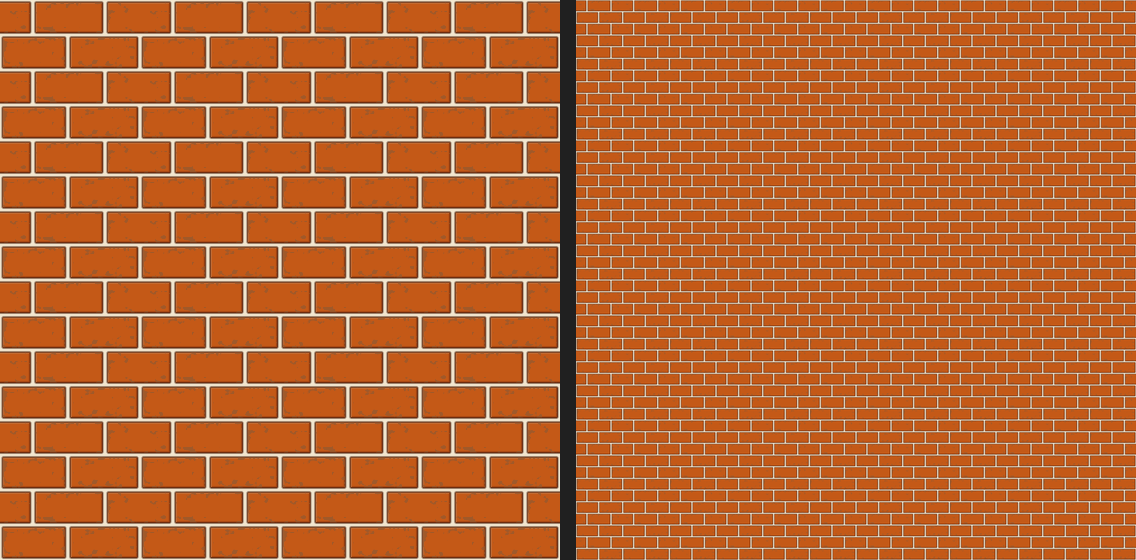
Left, the tile; right, the same tile 3 across and 3 down.
This pattern is drawn by a Shadertoy shader. Its source:

```glsl
// Running-bond brick wall: short and long bricks alternate along each course.
// Each brick is a rounded-box distance layered into mortar, rim, bevel and face,
// with noise-shaped wear near its edges. The 4 x 2 unit cell tiles the canvas.

const float COURSES = 16.0;       // one unit is the height of a course
const float CELL_WIDTH = 4.0;     // one short brick plus one long brick
const float SHORT_WIDTH = 1.9375;
const float ODD_SHIFT = 3.0;      // offset of every second course
const vec2  HALF_GAP = vec2(0.060, 0.052);

const vec3 MORTAR       = vec3(0.95, 0.90, 0.81);
const vec3 MORTAR_SHADE = vec3(0.66, 0.59, 0.51);
const vec3 RIM_LIT      = vec3(0.47, 0.25, 0.13);
const vec3 RIM_DARK     = vec3(0.39, 0.15, 0.05);
const vec3 BEVEL_LIT    = vec3(0.77, 0.43, 0.21);
const vec3 BEVEL_DARK   = vec3(0.66, 0.28, 0.07);
const vec3 FACE         = vec3(0.77, 0.35, 0.09);
const vec3 WEAR         = vec3(0.59, 0.35, 0.18);

float hash(vec2 p) {
    vec3 q = fract(vec3(p.xyx) * 0.1031);
    q += dot(q, q.yzx + 33.33);
    return fract((q.x + q.y) * q.z);
}

float valueNoise(vec2 p) {
    vec2 i = floor(p), f = fract(p);
    f = f * f * (3.0 - 2.0 * f);
    float low = mix(hash(i), hash(i + vec2(1, 0)), f.x);
    float high = mix(hash(i + vec2(0, 1)), hash(i + vec2(1, 1)), f.x);
    return mix(low, high, f.y);
}

float roundedBox(vec2 p, vec2 halfSize, float radius) {
    vec2 q = abs(p) - halfSize + radius;
    return length(max(q, 0.0)) + min(max(q.x, q.y), 0.0) - radius;
}

// Share of a pixel lying inside the shape.
float coverage(float d, float pixel) {
    return clamp(0.5 - d / pixel, 0.0, 1.0);
}

// Ragged stains that fade out with depth from the brick edge.
float wearMask(vec2 p, float depth, float seed, float pixel) {
    vec2 q = p + vec2(40.0 + 17.0 * seed, 60.0 + 11.0 * seed);
    float n = 0.7 * valueNoise(q * vec2(5.5, 7.0)) + 0.3 * valueNoise(q * 17.0);
    float level = n - 0.60 - 0.75 * max(depth - 0.04, 0.0);
    return smoothstep(-0.01, 0.03 + pixel, level);
}

vec3 brickColor(vec2 p, vec2 halfSize, float seed, float pixel) {
    float d = roundedBox(p, halfSize, 0.045);

    // Light falls from the upper left.
    vec2 edge = abs(p) - halfSize;
    bool lit = edge.x > edge.y ? p.x < 0.0 : p.y > 0.0;
    vec3 rim = lit ? RIM_LIT : RIM_DARK;
    vec3 bevel = lit ? BEVEL_LIT : BEVEL_DARK;

    // Mortar to face, from the outside in.
    vec3 color = mix(MORTAR, MORTAR_SHADE, coverage(d - 0.024, pixel));
    color = mix(color, rim, coverage(d, pixel));
    color = mix(color, bevel, coverage(d + 0.030, pixel));
    color = mix(color, FACE, coverage(d + 0.058, pixel));

    float stain = wearMask(p, -d, seed, pixel) * coverage(d + 0.026, pixel);
    return mix(color, WEAR, 0.8 * stain);
}

void mainImage(out vec4 fragColor, in vec2 fragCoord) {
    vec2 p = fragCoord / iResolution.xy * COURSES;
    float pixel = COURSES / min(iResolution.x, iResolution.y);

    // Locate the brick within the repeating cell.
    float odd = mod(floor(p.y), 2.0);
    float x = mod(p.x - odd * ODD_SHIFT, CELL_WIDTH);
    float isLong = step(SHORT_WIDTH, x);
    float width = mix(SHORT_WIDTH, CELL_WIDTH - SHORT_WIDTH, isLong);

    vec2 local = vec2(x - isLong * SHORT_WIDTH - 0.5 * width, fract(p.y) - 0.5);
    vec2 halfSize = 0.5 * vec2(width, 1.0) - HALF_GAP;
    float seed = 2.0 * odd + isLong;

    fragColor = vec4(brickColor(local, halfSize, seed, pixel), 1.0);
}
```
